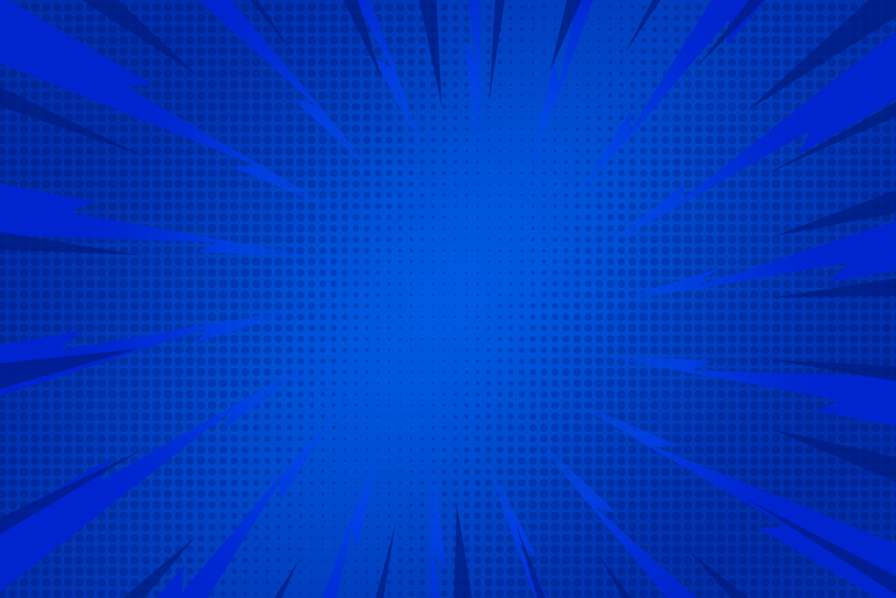
A WebGL 2 fragment shader for this background:

```glsl
#version 300 es
precision highp float;

uniform vec2 u_resolution;
out vec4 fragColor;

// Lengths are fractions of the canvas height
const float TAU = 6.2831853;
const vec2 BURST_OFFSET = vec2(0.012, -0.012);
const float BAND_SLOPE = 0.45;
const float GLOW_REACH = 0.82;

const vec3 CENTRE_BLUE = vec3(0.000, 0.350, 0.880);
const vec3 EDGE_BLUE = vec3(0.005, 0.185, 0.675);
const vec3 DOT_TINT = vec3(1.0, 0.78, 0.875);
const vec3 BOLT_INNER = vec3(0.010, 0.300, 0.930);
const vec3 BOLT_OUTER = vec3(0.000, 0.140, 0.825);
const vec3 SPIKE_NAVY = vec3(0.000, 0.105, 0.500);

const float DOT_PITCH = 0.0185;
const vec2 DOT_PHASE = vec2(-0.228, 0.155);
const float DOT_MIN = 0.08;
const float DOT_MAX = 0.40;

const int BOLT_COUNT = 18;
const float BOLT_RADIUS = 0.234;
const float BOLT_SWIRL = 0.192;
const float BARB_AT = 0.205;
const float STEP_AT = 0.390;
const float NOTCH_SLANT = 1.7;

const int SPIKE_COUNT = 26;
const float SPIKE_SWIRL = 0.06;
const float SPIKE_SLOPE = 0.07;
const float SPIKE_OPACITY = 0.72;

vec2 polar(float angle) {
    return vec2(cos(angle), sin(angle));
}

// Distance along an axis and to its left
vec2 alongAxis(vec2 p, vec2 tip, float angle) {
    vec2 dir = polar(angle);
    vec2 q = p - tip;
    return vec2(dot(q, dir), dir.x * q.y - dir.y * q.x);
}

float fill(float dist, float aa) {
    return smoothstep(-aa, aa, dist);
}

// Widening bolt: a barb on the left side, then a step on the right
float boltMask(vec2 st, float aa) {
    float s = st.x;
    float t = st.y;
    float pastBarb = fill(s - BARB_AT - NOTCH_SLANT * (t - 0.018), aa * 2.0);
    float pastStep = fill(s - STEP_AT - NOTCH_SLANT * (t + 0.035), aa * 2.0);
    float left = mix(0.105 * s, 0.125 * (s - 0.17), pastBarb);
    float right = mix(0.022 * s, 0.024 + 0.026 * s, pastStep);
    return fill(left - t, aa) * fill(t + right, aa) * fill(s, aa);
}

float spikeMask(vec2 st, float slope, float aa) {
    return fill(slope * st.x - abs(st.y), aa) * fill(st.x, aa);
}

// Dots shrink towards the slanted band through the centre
float halftone(vec2 q, float aa) {
    vec2 cell = (q - DOT_PHASE) / DOT_PITCH;
    vec2 centre = floor(cell + 0.5) * DOT_PITCH + DOT_PHASE;
    float band = abs(centre.x - BAND_SLOPE * centre.y);
    float radius = mix(DOT_MIN, DOT_MAX, smoothstep(-0.04, 0.36, band));
    return fill(radius * DOT_PITCH - length(q - centre), aa);
}

void main() {
    float aa = 0.9 / u_resolution.y;
    vec2 q = (gl_FragCoord.xy - 0.5 * u_resolution) / u_resolution.y;
    vec2 p = q - BURST_OFFSET;

    // Slanted glow and dots
    float glow = 1.0 - smoothstep(0.0, GLOW_REACH, length(vec2(q.x - BAND_SLOPE * q.y, q.y)));
    vec3 color = mix(EDGE_BLUE, CENTRE_BLUE, glow);
    color *= mix(vec3(1.0), DOT_TINT, halftone(q, aa));

    // Swirled ring of bright bolts
    for (int i = 0; i < BOLT_COUNT; i++) {
        float angle = TAU * float(i) / float(BOLT_COUNT);
        vec2 st = alongAxis(p, BOLT_RADIUS * polar(angle), angle + BOLT_SWIRL);
        vec3 tone = mix(BOLT_INNER, BOLT_OUTER, smoothstep(0.0, 0.42, st.x));
        float opacity = 0.92 * smoothstep(-0.02, 0.18, st.x);
        color = mix(color, tone, opacity * boltMask(st, aa));
    }

    // Uneven dark spikes entering from the border
    for (int i = 0; i < SPIKE_COUNT; i++) {
        float even = TAU * float(i) / float(SPIKE_COUNT) - 0.017;
        float angle = even - 0.05 - 0.21 * sin(even) + 0.09 * cos(even);
        float radius = 0.50 + 0.10 * cos(2.0 * angle) - 0.07 * cos(4.0 * angle);
        float slope = SPIKE_SLOPE * (1.0 + 0.35 * sin(float(i) * 2.4));
        vec2 st = alongAxis(p, radius * polar(angle), angle + SPIKE_SWIRL);
        color = mix(color, SPIKE_NAVY, SPIKE_OPACITY * spikeMask(st, slope, aa));
    }

    fragColor = vec4(color, 1.0);
}
```
